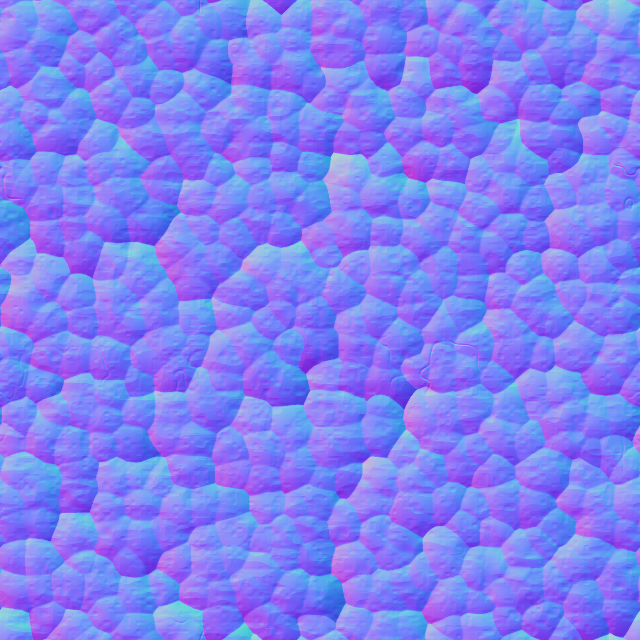
A Shadertoy shader for this texture map:

```glsl
// Tangent-space normal map of a lumpy hide: small pebbles gathered into large domes.
// Each pebble leans with the domes around its centre, so dome outlines follow pebbles.
// Slopes of domes, pebbles, fine wrinkles and rare cracks are added, then encoded.

#define DOMES 8.0          // large domes across the canvas
#define PEBBLES 21.0       // small pebbles across the canvas
#define DOME_SLOPE 0.36
#define RIM_SLOPE 0.45     // extra steepness at dome rims
#define PEBBLE_SLOPE 0.50
#define CREASE 26.0        // sharpness of the creases between pebbles
#define BLEND 11.0         // sharpness of the valleys between domes
#define GRAIN 0.10         // strength of the fine wrinkles
#define CRACK_DEPTH 0.0010
#define STREAK 0.09        // strength of the faint vertical streaks
#define SLOPE_SCALE vec2(-0.85, 1.0)
#define BLUE_GAIN 0.983

float hash(vec2 p) {
    return fract(sin(dot(p, vec2(127.1, 311.7))) * 43758.5453);
}

vec2 hash2(vec2 p) {
    return vec2(hash(p), hash(p + 57.3));
}

// Value noise that repeats over the unit canvas; freq holds whole numbers.
float noise(vec2 uv, vec2 freq, float seed) {
    vec2 p = uv * freq;
    vec2 i = floor(p), f = fract(p);
    f = f * f * (3.0 - 2.0 * f);
    vec2 lo = mod(i, freq) + seed, hi = mod(i + 1.0, freq) + seed;
    return mix(mix(hash(lo), hash(vec2(hi.x, lo.y)), f.x),
               mix(hash(vec2(lo.x, hi.y)), hash(hi), f.x), f.y);
}

// Jittered centre of a cell, in cell units.
vec2 cellCentre(vec2 cell, float count, float seed) {
    return cell + 0.1 + 0.8 * hash2(mod(cell, count) + seed);
}

// Blended centre of the domes around a point, in dome units.
vec2 domeCentre(vec2 p) {
    vec2 sum = vec2(0.0);
    float total = 0.0;
    for (int y = -1; y <= 1; y++)
    for (int x = -1; x <= 1; x++) {
        vec2 cell = floor(p) + vec2(x, y);
        vec2 centre = cellCentre(cell, DOMES, 11.0);
        vec2 d = p - centre;
        float dist = dot(d, d) - 0.15 * hash(mod(cell, DOMES) + 31.0);
        float weight = exp(-BLEND * dist);
        sum += weight * centre;
        total += weight;
    }
    return sum / total;
}

// Outward slope of the pebbles and of the dome beneath them.
vec2 lumpSlope(vec2 uv) {
    vec2 p = uv * PEBBLES, owner = p, offset = vec2(0.0);
    float nearest = 1e3, total = 0.0;
    for (int y = -1; y <= 1; y++)
    for (int x = -1; x <= 1; x++) {
        vec2 cell = floor(p) + vec2(x, y);
        vec2 centre = cellCentre(cell, PEBBLES, 3.0);
        vec2 d = p - centre;
        // Unequal scales bend the borders into round arcs.
        float dist = dot(d, d) * mix(0.65, 1.6, hash(mod(cell, PEBBLES) + 19.0));
        float weight = exp(-CREASE * dist);
        offset += weight * d;
        total += weight;
        if (dist < nearest) { nearest = dist; owner = centre; }
    }
    vec2 q = uv * DOMES - domeCentre(owner * DOMES / PEBBLES);
    return PEBBLE_SLOPE * offset / max(total, 1e-20)
         + q * (DOME_SLOPE + RIM_SLOPE * dot(q, q));
}

// Height of the fine wrinkles and the sparse cracks.
float skinHeight(vec2 uv) {
    float h = 0.0;
    vec2 freq = vec2(30.0, 36.0);
    for (int i = 0; i < 3; i++) {
        float n = noise(uv, freq, 7.0 + float(i) * 13.0);
        h += GRAIN * (n - 1.2 * abs(n - 0.5)) / freq.y;
        freq *= 2.0;
    }
    float path = noise(uv, vec2(14.0), 71.0) + 0.3 * noise(uv, vec2(60.0), 83.0) - 0.65;
    float patches = smoothstep(0.82, 0.92, noise(uv, vec2(7.0), 97.0));
    return h - CRACK_DEPTH * patches * exp(-900.0 * path * path);
}

void mainImage(out vec4 fragColor, in vec2 fragCoord) {
    vec2 uv = fragCoord / iResolution.xy;

    // Wobble the outlines slightly.
    vec2 wobble = vec2(noise(uv, vec2(32.0), 41.0), noise(uv, vec2(32.0), 53.0)) - 0.5;

    // Average the lumps over the pixel to smooth their edges.
    vec2 slope = vec2(0.0);
    for (int k = 0; k < 4; k++) {
        vec2 shift = vec2(k % 2, k / 2) * 0.5 - 0.25;
        slope += 0.25 * lumpSlope(uv + shift / iResolution.xy + 0.010 * wobble);
    }

    // Wrinkles by finite differences, then vertical streaks.
    vec2 e = vec2(0.0012, 0.0);
    float h = skinHeight(uv);
    slope -= (vec2(skinHeight(uv + e.xy), skinHeight(uv + e.yx)) - h) / e.x;
    slope.x += STREAK * (noise(uv, vec2(96.0, 6.0), 61.0) - 0.5);

    // Encode the normal as colour.
    vec3 normal = normalize(vec3(slope * SLOPE_SCALE, 1.0));
    fragColor = vec4((0.5 + 0.5 * normal) * vec3(1.0, 1.0, BLUE_GAIN), 1.0);
}
```
